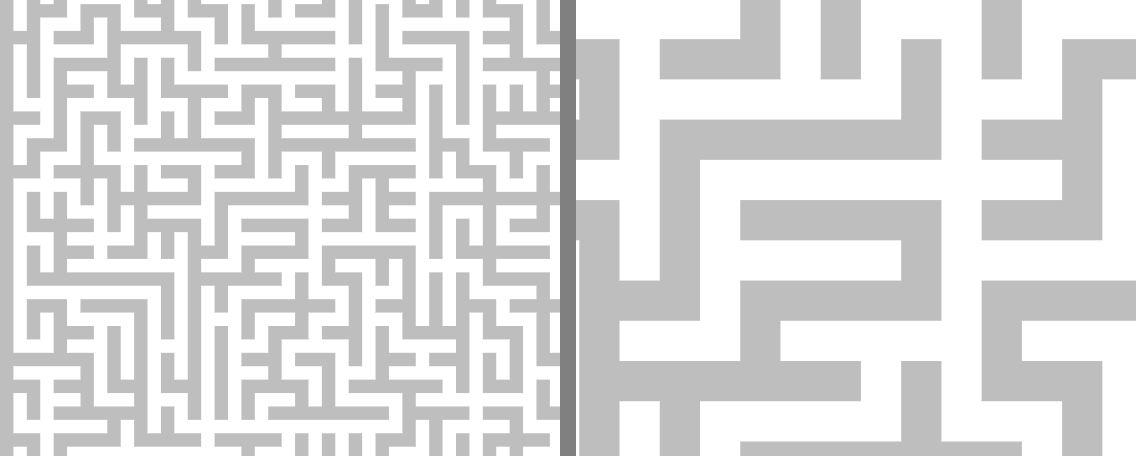
Left, the full canvas; right, a detail of the centre.
A Shadertoy shader for this pattern:

```glsl
// Irregular maze of square-cornered grey walls on a white ground.

const vec3 GROUND_COLOR = vec3(1.0);
const vec3 WALL_COLOR = vec3(0.745);
const float POSTS_PER_HEIGHT = 17.0;
const float WALL_HALF_WIDTH = 0.25;             // in post spacings
const vec2 FIRST_POST = vec2(0.25, 0.597);      // in post spacings
const vec2 DIRECTION_SEED = vec2(17.0, 43.0);
const vec2 RANK_SEED = vec2(71.0, 29.0);

float hash(vec2 p) {
    vec3 q = fract(p.xyx * vec3(0.1031, 0.1030, 0.0973));
    q += dot(q, q.yzx + 33.33);
    return fract((q.x + q.y) * q.z);
}

// One of the four axis directions, chosen at random for a post.
vec2 randomDirection(vec2 post) {
    float quarter = floor(4.0 * hash(post + DIRECTION_SEED));
    float sense = quarter < 2.0 ? 1.0 : -1.0;
    return mod(quarter, 2.0) < 0.5 ? vec2(sense, 0.0) : vec2(0.0, sense);
}

// Reverses the lowest-ranked wall of any short loop, so that no cell is sealed
// and no two neighbours spend their walls on the same gap.
vec2 wallDirection(vec2 post) {
    vec2 direction = randomDirection(post);
    vec2 walker = post;
    float lowestRank = 1.0;
    for (int i = 0; i < 4; i++) {
        walker += randomDirection(walker);
        lowestRank = min(lowestRank, hash(walker + RANK_SEED));
    }
    bool closesLoop = distance(walker, post) < 0.5;
    bool isLowest = hash(post + RANK_SEED) <= lowestRank;
    return closesLoop && isLowest ? -direction : direction;
}

float boxDistance(vec2 p, vec2 halfSize) {
    vec2 d = abs(p) - halfSize;
    return max(d.x, d.y);
}

// Distance to the wall that runs from a post to its chosen neighbour.
float wallDistance(vec2 p, vec2 post, float halfWidth) {
    vec2 halfSpan = 0.5 * wallDirection(post);
    return boxDistance(p - post - halfSpan, abs(halfSpan) + halfWidth);
}

float mazeDistance(vec2 p, float halfWidth) {
    vec2 nearestPost = floor(p + 0.5);
    float d = abs(p.x) - halfWidth;             // unbroken left border
    for (int y = -1; y <= 1; y++) {
        for (int x = -1; x <= 1; x++) {
            vec2 post = nearestPost + vec2(x, y);
            d = min(d, wallDistance(p, post, halfWidth));
        }
    }
    return d;
}

void mainImage(out vec4 fragColor, in vec2 fragCoord) {
    float pixel = POSTS_PER_HEIGHT / iResolution.y;
    vec2 p = fragCoord * pixel - FIRST_POST;

    // One-pixel smooth edge
    float wall = clamp(0.5 - mazeDistance(p, WALL_HALF_WIDTH) / pixel, 0.0, 1.0);
    fragColor = vec4(mix(GROUND_COLOR, WALL_COLOR, wall), 1.0);
}
```
